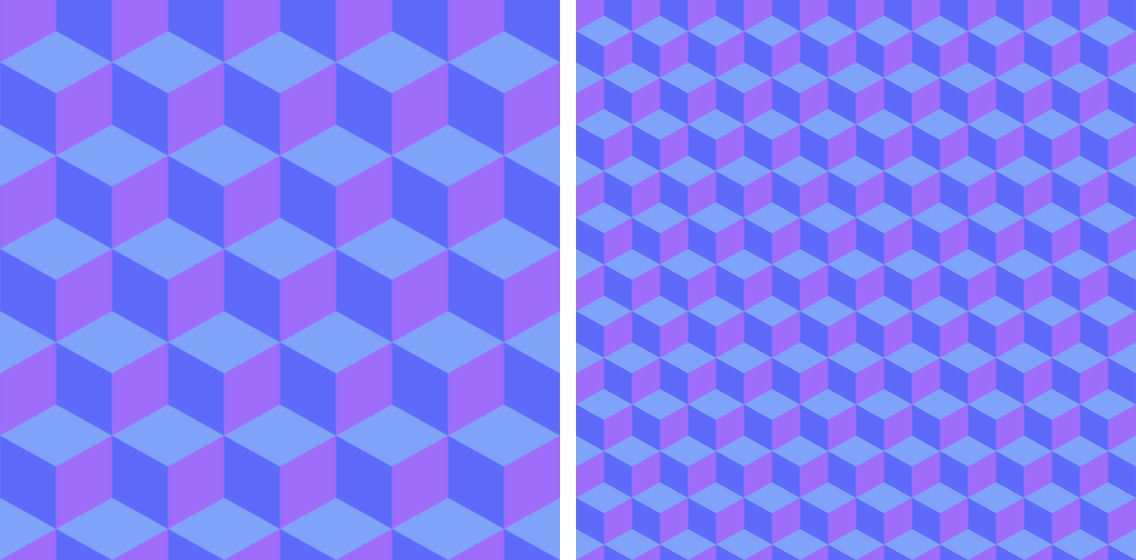
Left, the tile; right, the same tile 2 across and 2 down.
Give the GLSL for this pattern, as a Shadertoy shader.

```glsl
// Tumbling blocks: staggered rows of isometric cubes in blue, violet and sky blue.

// Soft step across an edge, one canvas pixel to either side of it.
float edge(float dist) {
    float px = 1.0 / min(iResolution.x, iResolution.y);
    return smoothstep(-px, px, dist);
}

void mainImage(out vec4 fragColor, in vec2 fragCoord) {
    // Five cubes across, six rows up; odd rows shift by half a cube
    vec2 grid = vec2(5.0, 6.0);
    vec2 p = fragCoord / iResolution.xy * grid;
    float row = floor(p.y + 2.0 / 3.0);
    float x = fract(p.x - 0.5 * row + 0.5) - 0.5;
    float depth = row + 1.0 / 3.0 - p.y; // 0 at this row's lid centres, 1 at the next row's

    // Side faces: signed distance to the nearest vertical edge
    float side = sign(x) * min(abs(x), 0.5 - abs(x)) / grid.x;
    vec3 color = mix(vec3(0.37, 0.42, 0.98), vec3(0.62, 0.43, 0.98), edge(side));

    // Lids: rhombus of this row above, rhombus of the next row below
    float upper = 2.0 * abs(x) + 3.0 * depth - 1.0;
    float lower = 3.0 - 2.0 * abs(x) - 3.0 * depth;
    float lid = min(upper, lower) / length(vec2(2.0, 3.0) * grid);
    color = mix(vec3(0.50, 0.64, 0.98), color, edge(lid));

    fragColor = vec4(color, 1.0);
}
```
